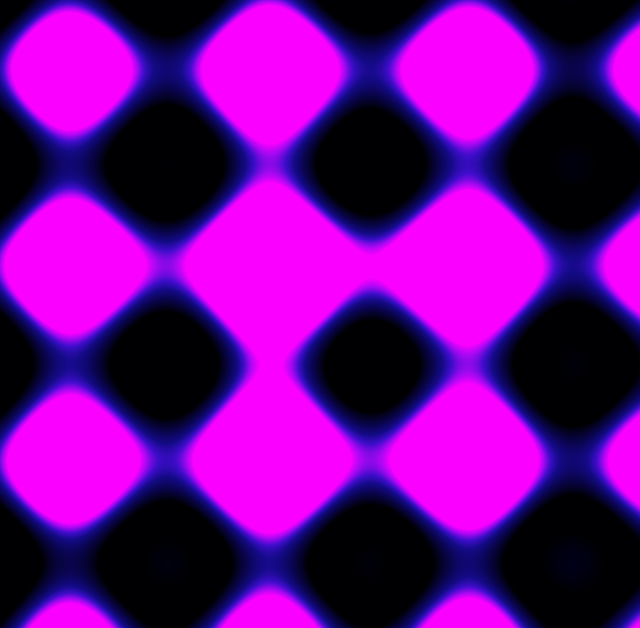
A Shadertoy shader for this pattern:

```glsl
// Glowing magenta diamond lattice, swollen toward the middle, over black wells with blue halos.

const float WAVE_FREQ   = 20.0;                 // radians across the canvas, both axes
const vec2  WAVE_CREST  = vec2(0.4206, 0.5782); // position of one bright crest
const vec2  SWELL_CENTER = vec2(0.5);
const float SWELL_LEVEL = 0.42;                 // field offset at the swell center
const float SWELL_SLOPE = 1.72;                 // fall of the field with radius
const float WELL_GLOW   = 0.09;                 // faint blue in the deepest wells

const int STOPS = 6;
const float LEVELS[STOPS] = float[](-0.90, -0.50, -0.28, -0.12, 0.03, 0.17);
const vec3 COLORS[STOPS] = vec3[](
    vec3(0.00, 0.00, 0.01),
    vec3(0.04, 0.02, 0.32),
    vec3(0.08, 0.04, 0.53),
    vec3(0.24, 0.05, 0.79),
    vec3(0.65, 0.03, 0.95),
    vec3(0.98, 0.00, 1.00));

// Two crossed waves plus a cone that fattens the central diamonds
float latticeField(vec2 uv) {
    vec2 waves = cos(WAVE_FREQ * (uv - WAVE_CREST));
    float swell = SWELL_LEVEL - SWELL_SLOPE * length(uv - SWELL_CENTER);
    return waves.x + waves.y + swell;
}

// Gradient from black through blue to magenta
vec3 glowRamp(float level) {
    vec3 color = COLORS[0];
    for (int i = 1; i < STOPS; i++) {
        float t = (level - LEVELS[i - 1]) / (LEVELS[i] - LEVELS[i - 1]);
        color = mix(color, COLORS[i], clamp(t, 0.0, 1.0));
    }
    return color;
}

void mainImage(out vec4 fragColor, in vec2 fragCoord) {
    vec2 uv = fragCoord / iResolution.xy;
    float level = latticeField(uv);
    vec3 color = glowRamp(level);

    // Blue returns softly at the bottom of the wells
    color.b += WELL_GLOW * (1.0 - smoothstep(-2.7, -2.05, level));

    fragColor = vec4(color, 1.0);
}
```
